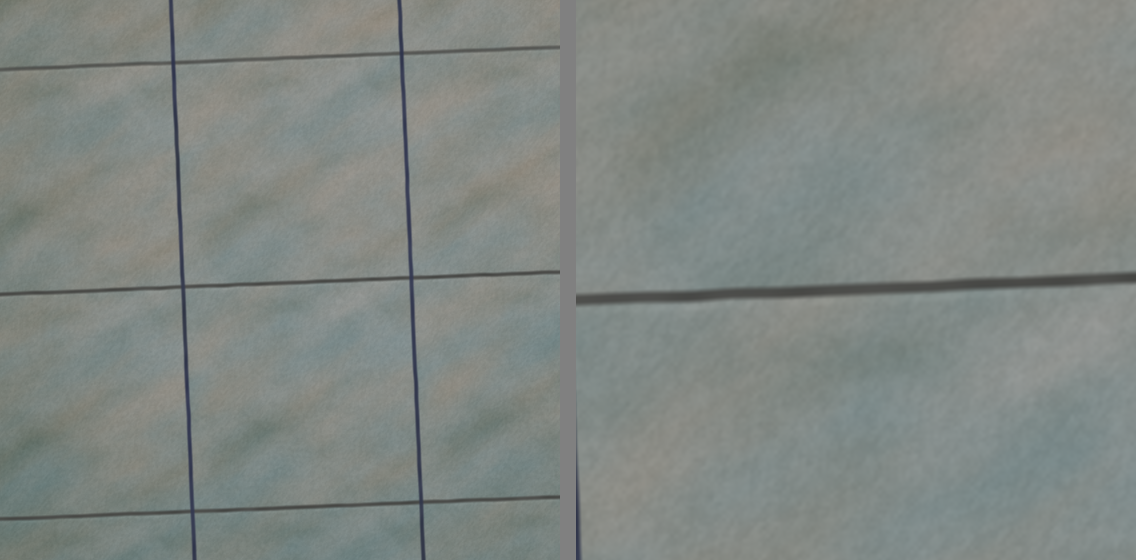
Left: the whole. Right: its middle third, enlarged.
Write a Shadertoy shader that draws this texture.

```glsl
#define TILE_SIZE vec2(0.4085, 0.4015)
#define TILE_ORIGIN vec2(0.3477, 0.0729)
#define SKEW vec2(-0.043, 0.040)
#define GROUT_HALF_WIDTH vec2(0.0034, 0.0032)
#define VEIN_ANGLE 0.52
#define GRAIN 0.030
#define STONE_DARK vec3(0.44, 0.475, 0.445)
#define STONE_LIGHT vec3(0.55, 0.57, 0.56)
#define WARM_TINT vec3(0.10, 0.0, -0.055)
#define GROUT_COOL vec3(0.19, 0.21, 0.26)
#define GROUT_WARM vec3(0.27, 0.27, 0.26)

float hash(vec2 p) {
    vec3 q = fract(vec3(p.xyx) * 0.1031);
    q += dot(q, q.yzx + 33.33);
    return fract((q.x + q.y) * q.z);
}

float noise(vec2 p) {
    vec2 i = floor(p), f = fract(p);
    f = f * f * (3.0 - 2.0 * f);
    return mix(mix(hash(i), hash(i + vec2(1, 0)), f.x),
               mix(hash(i + vec2(0, 1)), hash(i + vec2(1, 1)), f.x), f.y);
}

float fbm(vec2 p) {
    float sum = 0.0, amp = 0.5;
    for (int i = 0; i < 5; i++) {
        sum += amp * noise(p);
        p = mat2(1.6, 1.2, -1.2, 1.6) * p + 17.3;
        amp *= 0.5;
    }
    return sum / 0.97;
}

vec2 rotate(vec2 p, float a) {
    return vec2(cos(a) * p.x + sin(a) * p.y, cos(a) * p.y - sin(a) * p.x);
}

// Soft elongated stain lying along the given angle
float stain(vec2 p, vec2 centre, vec2 radius, float angle) {
    vec2 q = rotate(p - centre, angle) / radius;
    return exp(-dot(q, q));
}

// Dark veining shared by every tile
float veins(vec2 t) {
    t += 0.10 * (vec2(fbm(t * 6.0 + 40.0), fbm(t * 6.0 + 70.0)) - 0.5);
    float v = stain(t, vec2(0.34, 0.35), vec2(0.16, 0.055), VEIN_ANGLE);
    v += 0.7 * stain(t, vec2(0.11, 0.19), vec2(0.13, 0.035), 0.75);
    v += 0.6 * stain(t, vec2(0.68, 0.51), vec2(0.15, 0.04), VEIN_ANGLE);
    v += 0.8 * stain(t, vec2(0.44, 0.88), vec2(0.15, 0.05), -0.1);
    v += 0.7 * stain(t, vec2(0.72, 0.82), vec2(0.09, 0.035), 0.2);
    v += 0.7 * stain(t, vec2(0.91, 0.87), vec2(0.06, 0.07), 0.8);
    v += 0.6 * stain(t, vec2(0.77, 0.09), vec2(0.18, 0.04), 0.45);
    return v;
}

void mainImage(out vec4 fragColor, in vec2 fragCoord) {
    vec2 p = fragCoord / iResolution.xy;
    float pixel = 1.0 / iResolution.y;

    // Slightly tilted tile grid
    vec2 grid = (p - TILE_ORIGIN - SKEW * p.yx) / TILE_SIZE;
    vec2 id = floor(grid), t = fract(grid);

    // Marble: shared print plus a variation for each tile
    vec2 along = rotate(t, VEIN_ANGLE) * vec2(3.0, 7.0);
    float cloud = fbm(along + 5.0) - 0.5;
    float own = fbm(along * 0.8 + 31.0 * id + 90.0) - 0.5;
    float patches = fbm(t * 12.0 + 13.0) - 0.5;
    vec2 fromLight = p - vec2(0.65, 0.68);
    float tone = 0.86 - dot(fromLight, fromLight);
    tone += 0.65 * cloud + 0.35 * own + 0.35 * patches - 0.42 * veins(t);
    vec3 col = mix(STONE_DARK, STONE_LIGHT, tone);

    // Warm and greenish drifts, greener toward the bottom
    float warmth = 0.9 * (fbm(along * 0.9 + 55.0) - 0.5) + 0.5 * own;
    warmth += 0.22 * (smoothstep(0.1, 0.9, p.y) - 0.5);
    col += WARM_TINT * warmth;

    // Fine surface grain
    float fine = noise(rotate(p, 0.9) * vec2(170.0, 300.0)) - 0.5;
    col += GRAIN * (fine + 0.6 * (noise(p * 420.0) - 0.5));

    // Grout with uneven edges and a pale rim under horizontal joints
    vec2 d = (t - step(0.5, t)) * TILE_SIZE;
    d += 0.0012 * (vec2(noise(p.yx * 35.0), noise(p * 35.0 + 9.0)) - 0.5);
    vec2 soft = vec2(0.0015, 0.0019) + 0.5 * pixel;
    vec2 joint = 1.0 - smoothstep(GROUT_HALF_WIDTH - soft, GROUT_HALF_WIDTH + soft, abs(d));
    float rim = exp(-pow((d.y + 0.0065) / 0.0025, 2.0));
    col += 0.035 * rim * noise(p * 60.0);
    float fade = 0.20 * smoothstep(0.65, 0.95, p.y);
    float wear = 0.05 * (noise(p * 45.0) - 0.5);
    vec3 cool = GROUT_COOL + vec3(0.0, 0.0, 0.06) * noise(p * 7.0);
    col = mix(col, GROUT_WARM + wear, joint.y * (0.92 - fade));
    col = mix(col, cool + wear, joint.x * 0.95);

    fragColor = vec4(clamp(col, 0.0, 1.0), 1.0);
}
```
